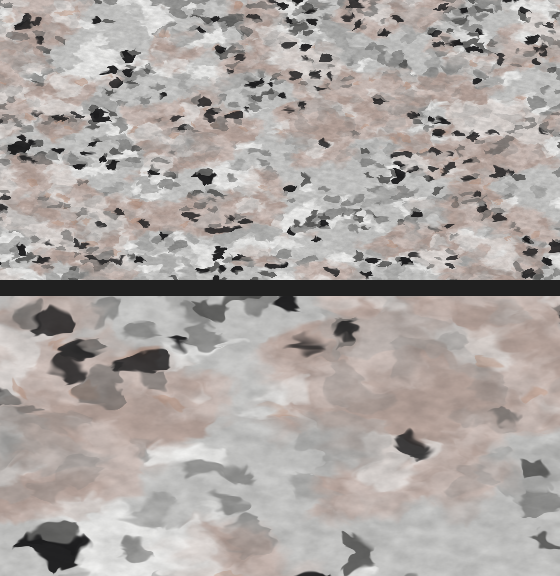
Top: the whole. Bottom: its middle third, enlarged.
Give the GLSL for this texture, as a Shadertoy shader.

```glsl
float hash(vec2 p) {
    vec3 q = fract(p.xyx * 0.1031);
    q += dot(q, q.yzx + 33.33);
    return fract((q.x + q.y) * q.z);
}

float noise(vec2 p) {
    vec2 i = floor(p), f = fract(p);
    f = f * f * (3.0 - 2.0 * f);
    return mix(mix(hash(i), hash(i + vec2(1, 0)), f.x),
               mix(hash(i + vec2(0, 1)), hash(i + vec2(1, 1)), f.x), f.y);
}

float fbm(vec2 p) {
    float sum = 0.0, amplitude = 0.533;
    for (int i = 0; i < 4; i++) {
        sum += amplitude * noise(p);
        p = mat2(1.9, 0.6, -0.6, 1.9) * p + 13.7;
        amplitude *= 0.5;
    }
    return sum;
}

vec2 warp(vec2 p, float frequency, float amount) {
    vec2 q = p * frequency;
    return p + amount * (vec2(noise(q + 31.0), noise(q + 77.0)) - 0.5);
}

// Coverage of soft-edged Voronoi grains, gathered into clusters
float grains(vec2 p, float frequency, float density, float clusterScale, float seed) {
    vec2 q = p * frequency + seed;
    vec2 base = floor(q);
    float covered = 0.0, total = 0.0;
    for (int y = -1; y <= 1; y++)
    for (int x = -1; x <= 1; x++) {
        vec2 cell = base + vec2(x, y);
        vec2 site = cell + vec2(hash(cell + 5.3), hash(cell + 41.9));
        vec2 offset = q - site;
        float weight = exp(-9.0 * dot(offset, offset));
        float field = fbm((site - seed) / frequency * clusterScale + seed);
        float cluster = smoothstep(0.48, 0.62, field);
        covered += weight * step(hash(cell + 97.1), density * cluster);
        total += weight;
    }
    return smoothstep(0.12, 0.85, covered / total);
}

void mainImage(out vec4 fragColor, in vec2 fragCoord) {
    const vec3 PALE = vec3(0.745, 0.745, 0.74);
    const vec3 WHITE = vec3(0.885, 0.885, 0.88);
    const vec3 PINK_LIGHT = vec3(0.765, 0.712, 0.69);
    const vec3 PINK_DARK = vec3(0.675, 0.605, 0.575);
    const vec3 RUST = vec3(0.70, 0.55, 0.47);
    const vec3 LIGHT_GREY = vec3(0.63, 0.63, 0.625);
    const vec3 MID_GREY = vec3(0.49, 0.49, 0.485);
    const vec3 DARK_GREY = vec3(0.31, 0.31, 0.305);
    const vec3 BLACK = vec3(0.10, 0.10, 0.105);

    // Sideways-stretched stone space with ragged boundaries
    vec2 stone = fragCoord / iResolution.y * vec2(1.05, 1.75) + 2.0;
    vec2 p = warp(stone, 19.0, 0.026);
    p = warp(warp(p, 55.0, 0.016), 115.0, 0.010);

    // Feldspar ground
    float pinkMask = smoothstep(0.43, 0.53, fbm(p * 5.0));
    float pinkTone = smoothstep(0.30, 0.68, fbm(p * 17.0 + 8.0));
    vec3 color = mix(PALE, mix(PINK_DARK, PINK_LIGHT, pinkTone), pinkMask);
    float whiteMask = smoothstep(0.53, 0.62, fbm(p * 8.5 + 23.0));
    color = mix(color, WHITE, whiteMask * (0.95 - 0.35 * pinkMask));

    // Quartz and mica grains, from pale to dark
    float clear = 1.0 - pinkMask;
    float lightGrains = grains(p, 20.0, 0.55, 9.0, 11.0);
    float midGrains = grains(p, 27.0, 0.38, 8.0, 29.0);
    float darkGrains = grains(p, 33.0, 0.23, 8.0, 53.0);
    float blackGrains = grains(p, 30.0, 0.17, 8.0, 53.0);
    color = mix(color, LIGHT_GREY, lightGrains * (0.35 + 0.45 * clear));
    color = mix(color, MID_GREY, midGrains * (0.25 + 0.55 * clear));
    color = mix(color, RUST, 0.45 * pinkMask * grains(p, 34.0, 0.06, 5.0, 71.0));
    color = mix(color, DARK_GREY, darkGrains * (0.5 + 0.35 * clear));
    color = mix(color, BLACK, blackGrains * (0.8 + 0.15 * clear));

    // Fine mottling and faint slanted streaks
    float mottle = fbm(stone * 55.0) - 0.5;
    float streak = noise(mat2(0.94, 0.34, -0.34, 0.94) * stone * vec2(25.0, 95.0)) - 0.5;
    color *= 1.0 + 0.20 * mottle + 0.05 * streak;
    fragColor = vec4(clamp(color, 0.0, 1.0), 1.0);
}
```
